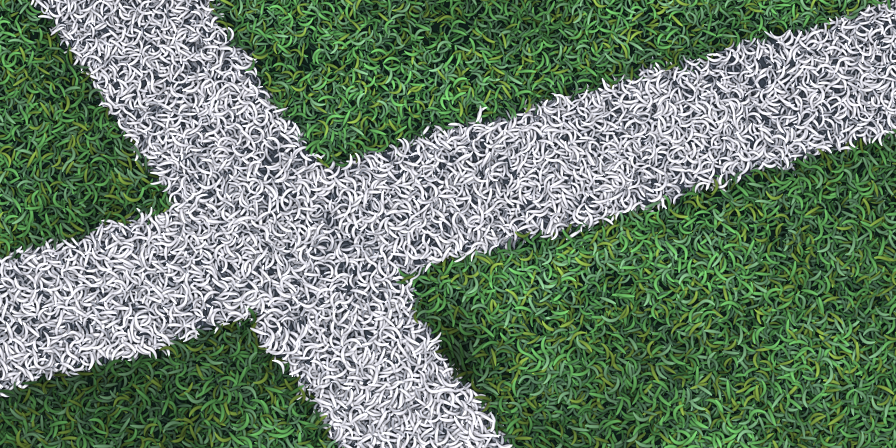
This texture is drawn by a Shadertoy shader. Its source:

```glsl
#define LAYERS 12
#define CELL 0.029
#define BLADE_HALF_LENGTH 0.0178
#define BLADE_HALF_WIDTH 0.0032
#define BEND 0.70
#define EDGE_WOBBLE 0.022
#define SHADOW 0.40
#define PAINT_DARK vec3(0.30, 0.33, 0.38)
#define PAINT_LIGHT vec3(0.95, 0.95, 0.99)
#define GRASS_DARK vec3(0.08, 0.18, 0.11)
#define GRASS_LIGHT vec3(0.39, 0.66, 0.36)
#define SOIL vec3(0.06, 0.12, 0.10)

float hash(vec2 p) {
    return fract(sin(dot(p, vec2(127.1, 311.7))) * 43758.5453);
}

float noise(vec2 p) {
    vec2 i = floor(p), f = fract(p);
    f = f * f * (3.0 - 2.0 * f);
    return mix(mix(hash(i), hash(i + vec2(1, 0)), f.x),
               mix(hash(i + vec2(0, 1)), hash(i + vec2(1, 1)), f.x), f.y);
}

// Signed distance to the two crossing lines, negative on paint
float paintDistance(vec2 p) {
    float longLine = abs(p.y - 0.275 - 0.288 * p.x) * 0.961 - 0.143;
    float crossLine = abs(p.x - 0.95 + 0.68 * p.y) * 0.827 - 0.161;
    return min(longLine, crossLine) + EDGE_WOBBLE * (noise(p * 17.0) - 0.5);
}

// Broad light and dark patches of the turf
float turfLight(vec2 p, float d) {
    float patches = 0.86 + 0.35 * noise(p * 5.0 + 3.0);
    float border = 1.0 - 0.30 * exp(-max(d, 0.0) / 0.030);
    float dullCorner = 1.0 - 0.22 * smoothstep(0.8, 0.3, p.x) * smoothstep(0.4, 0.1, p.y);
    vec2 hollow = (p - vec2(1.02, 0.19)) / vec2(0.06, 0.14);
    return patches * border * dullCorner * (1.0 - 0.45 * exp(-dot(hollow, hollow)));
}

// Share of missing blades: a worn crossing and scattered thin spots
float wear(vec2 p) {
    vec2 worn = (p - vec2(0.80, 0.41)) / vec2(0.14, 0.10);
    return 0.28 * noise(p * 13.0 + 7.0) + 0.25 * exp(-dot(worn, worn));
}

vec3 bladeColor(vec2 root, float height, float tint, float stray) {
    float d = paintDistance(root);
    float tone = clamp(height * 0.65 + 0.7 * tint - 0.17, 0.0, 1.0);
    if (d + 0.02 * (stray - 0.5) < 0.0) {
        return mix(PAINT_DARK, PAINT_LIGHT, smoothstep(0.02, 0.78, tone));
    }
    vec3 green = mix(GRASS_DARK, GRASS_LIGHT, tone);
    float kind = fract(tint * 37.0);
    green = mix(green, green * vec3(1.3, 0.96, 0.75), step(0.85, kind));
    green = mix(green, green * vec3(1.2, 1.0, 1.35), step(kind, 0.30));
    return green * turfLight(root, d);
}

void mainImage(out vec4 fragColor, in vec2 fragCoord) {
    vec2 p = fragCoord / iResolution.y;
    float pixel = 1.0 / iResolution.y;

    // Ground between the blades
    float ground = paintDistance(p);
    vec3 color = mix(vec3(0.22, 0.25, 0.29), SOIL, smoothstep(-0.015, 0.015, ground));

    // Curved blades, stacked from the ground up
    for (int layer = 0; layer < LAYERS; layer++) {
        float height = float(layer) / float(LAYERS - 1);
        vec2 shift = CELL * vec2(0.37, 0.61) * float(layer);
        vec2 home = floor((p + shift) / CELL);
        for (int j = -1; j <= 1; j++) {
            for (int i = -1; i <= 1; i++) {
                vec2 cell = home + vec2(i, j);
                vec2 seed = cell + float(layer) * vec2(17.3, 41.9);
                vec2 jitter = vec2(hash(seed), hash(seed + 5.3));
                vec2 root = (cell + jitter) * CELL - shift;
                float angle = 6.2832 * hash(seed + 9.7);
                float tint = hash(seed + 13.1);
                float bend = BEND * (2.0 * hash(seed + 21.7) - 1.0);
                float stray = hash(seed + 31.3);

                float size = (0.7 + 0.5 * tint) * (1.08 - 0.2 * root.y);
                float reach = BLADE_HALF_LENGTH * size;
                vec2 axis = vec2(cos(angle), sin(angle));
                vec2 q = p - root;
                q = vec2(dot(q, axis), dot(q, vec2(-axis.y, axis.x)));
                float along = q.x / reach;
                if (abs(along) > 1.0) continue;

                float slope = 2.0 * bend * along;
                float across = abs(q.y - bend * reach * (along * along - 0.3));
                across /= sqrt(1.0 + slope * slope);
                float taper = 1.0 - along * along;
                float edge = across - BLADE_HALF_WIDTH * size * sqrt(taper);
                if (edge > 0.005 || stray < wear(root)) continue;
                color *= 1.0 - SHADOW * smoothstep(0.005, 0.0, edge) * taper;

                float cover = smoothstep(0.8 * pixel, -0.8 * pixel, edge);
                if (cover > 0.0) {
                    float lit = 1.0 + 0.16 * along - 0.08 * across / BLADE_HALF_WIDTH;
                    vec3 blade = bladeColor(root, height, tint, hash(seed + 43.9));
                    color = mix(color, blade * lit, cover);
                }
            }
        }
    }
    fragColor = vec4(clamp(color * 1.08, 0.0, 1.0), 1.0);
}
```
